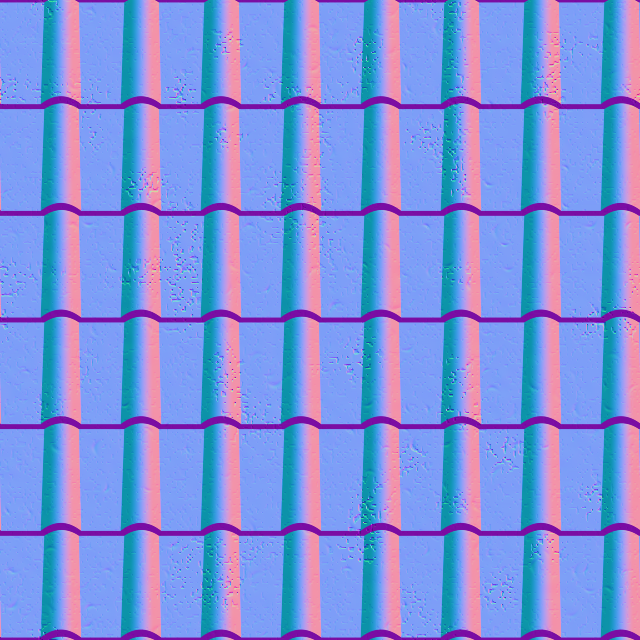
A Shadertoy shader for this texture map:

```glsl
// Tangent-space normal map of roofing tiles: flat pans, tapered rolls and arched lower lips.

#define TILES vec2(8.0, 6.0)          // repeats across and down
#define ROLL_CENTRE vec2(0.761, 0.770) // roll axis at tile bottom and top
#define ROLL_HALF vec2(0.254, 0.216)  // roll half width at tile bottom and top
#define LIP_HALF 0.023                // half thickness of the lip on the pan
#define LIP_RISE vec2(0.054, 0.075)   // arch height of lower and upper lip edge
#define LIP_COLOUR vec3(0.48, 0.05, 0.64)
#define STEEPNESS 0.93                // sideways slope of the roll flanks
#define PITCH 0.247                   // upward tilt of each tile
#define DENT_GRID 32.0
#define DENT_DEPTH 0.0008
#define PIT_GRID 256.0
#define PIT_DEPTH 0.0016

// Integer hash of a lattice cell that wraps at the given period.
vec2 hash2(vec2 cell, float period, uint seed) {
    uvec2 q = uvec2(mod(cell, period)) + uvec2(seed, seed * 7u);
    q = q * 1664525u + 1013904223u;
    q.x += q.y * 1664525u;
    q.y += q.x * 1664525u;
    q ^= q >> 16u;
    q.x += q.y * 1664525u;
    q.y += q.x * 1664525u;
    q ^= q >> 16u;
    return vec2(q & 65535u) / 65535.0;
}

float wrapNoise(vec2 uv, float period, uint seed) {
    vec2 p = uv * period, cell = floor(p), f = p - cell;
    f = f * f * (3.0 - 2.0 * f);
    float a = hash2(cell, period, seed).x;
    float b = hash2(cell + vec2(1, 0), period, seed).x;
    float c = hash2(cell + vec2(0, 1), period, seed).x;
    float d = hash2(cell + vec2(1, 1), period, seed).x;
    return mix(mix(a, b, f.x), mix(c, d, f.x), f.y);
}

// Sparse curved dings, each with its own place, angle and size.
float dents(vec2 uv) {
    vec2 p = uv * DENT_GRID, base = floor(p);
    float sum = 0.0;
    for (int j = -1; j <= 1; j++)
    for (int i = -1; i <= 1; i++) {
        vec2 cell = base + vec2(i, j);
        vec2 kind = hash2(cell, DENT_GRID, 11u);
        if (kind.x > 0.22) continue;
        vec2 place = hash2(cell, DENT_GRID, 29u);
        vec2 d = p - cell - 0.2 - 0.6 * place;
        float angle = 6.2832 * kind.y;
        d = mat2(cos(angle), sin(angle), -sin(angle), cos(angle)) * d;
        d.y += 1.3 * d.x * d.x;
        d /= vec2(0.24, 0.10) * mix(0.6, 1.25, place.x);
        sum += exp(-dot(d, d)) * mix(0.4, 1.2, place.y);
    }
    return sum;
}

// Height of the worn surface in canvas units.
float wearHeight(vec2 uv) {
    float patches = 0.14 + smoothstep(0.62, 0.98, wrapNoise(uv, 14.0, 3u));
    float pits = smoothstep(0.62, 0.95, wrapNoise(uv, PIT_GRID, 5u));
    float swell = wrapNoise(uv, 56.0, 17u);
    return 0.0004 * swell - DENT_DEPTH * dents(uv) - PIT_DEPTH * patches * pits;
}

vec2 wearSlope(vec2 uv) {
    vec2 e = vec2(1.0 / 768.0, 0.0);
    float h = wearHeight(uv);
    return vec2(wearHeight(uv + e.xy) - h, wearHeight(uv + e.yx) - h) / e.x;
}

float arch(float u) { return max(1.0 - u * u, 0.0); }

void mainImage(out vec4 fragColor, in vec2 fragCoord) {
    vec2 uv = fragCoord / iResolution.xy;
    vec2 p = uv * TILES;
    vec2 pixel = TILES / iResolution.xy;

    // Lip: two arched edges around each row boundary.
    float y = p.y - round(p.y);
    float fromAxisLow = fract(p.x - ROLL_CENTRE.x + 0.5) - 0.5;
    float fromAxisTop = fract(p.x - ROLL_CENTRE.y + 0.5) - 0.5;
    float lower = -LIP_HALF + LIP_RISE.x * arch(fromAxisTop / ROLL_HALF.y);
    float upper = LIP_HALF + LIP_RISE.y * arch(fromAxisLow / ROLL_HALF.x);
    float lipDistance = max(lower - y, y - upper);
    float lip = 1.0 - smoothstep(-0.6, 0.6, lipDistance / pixel.y);

    // Roll: narrower towards the top, where it slides under the next lip.
    float along = y < 0.5 * (lower + upper) ? y + 1.0 : y;
    float axis = mix(ROLL_CENTRE.x, ROLL_CENTRE.y, along);
    float halfWidth = mix(ROLL_HALF.x, ROLL_HALF.y, along);
    float x = fract(p.x - axis + 0.5) - 0.5;
    float roll = 1.0 - smoothstep(-0.6, 0.6, (abs(x) - halfWidth) / pixel.x);
    float side = STEEPNESS * sin(clamp(2.4 * x / halfWidth, -1.5708, 1.5708));
    float facing = sqrt(1.0 - side * side);

    // Surface normal, brighter just below the arch.
    float crest = roll * facing * exp(-max(lower - y, 0.0) / 0.012) * step(y, lower);
    vec2 tilt = mix(vec2(-0.02, PITCH), vec2(side, mix(0.10, PITCH, facing)), roll);
    tilt.y += 0.25 * crest;
    vec3 normal = vec3(tilt, sqrt(max(1.0 - dot(tilt, tilt), 0.05)));
    vec2 slope = wearSlope(uv);
    normal = normalize(normal - vec3(slope, 0.0));

    vec3 colour = 0.5 + 0.485 * normal;
    vec3 lipColour = LIP_COLOUR - 0.12 * vec3(slope, slope.x);
    fragColor = vec4(clamp(mix(colour, lipColour, lip), 0.0, 1.0), 1.0);
}
```
